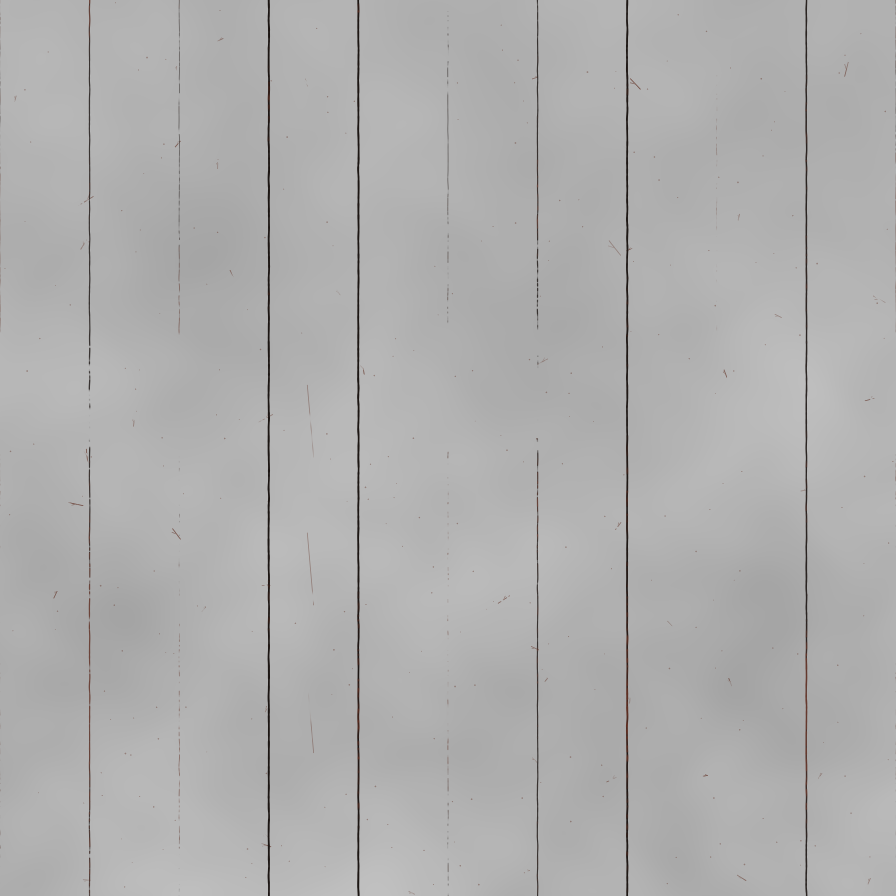
A WebGL 1 fragment shader for this texture:

```glsl
precision highp float;
uniform vec2 u_resolution;

#define PLANKS 10.0
#define SEAM_HALF_WIDTH 0.00105
#define SCRATCH_HALF_WIDTH 0.00045
#define SCRATCH_CHANCE 0.55
#define SPECK_CELLS 42.0
#define SPECK_CHANCE 0.17
#define CLOUD_CONTRAST 0.042
#define PAINT vec3(0.695, 0.695, 0.695)
#define GAP_DARK vec3(0.11, 0.085, 0.075)
#define RUST vec3(0.37, 0.18, 0.13)

float hash(vec2 p) {
  return fract(sin(dot(p, vec2(127.1, 311.7))) * 4375.85);
}

// Smooth noise along one axis, one track per seed
float trackNoise(float t, float seed) {
  float cell = floor(t);
  float f = fract(t);
  return mix(hash(vec2(cell, seed)), hash(vec2(cell + 1.0, seed)), f * f * (3.0 - 2.0 * f));
}

// Share of a pixel covered by a band around distance zero
float bandCoverage(float d, float halfWidth, float px) {
  float overlap = min(d + 0.5 * px, halfWidth) - max(d - 0.5 * px, -halfWidth);
  return clamp(overlap / px, 0.0, 1.0);
}

// Layered warped sines for the uneven paint
float clouds(vec2 p) {
  float sum = 0.0;
  float amp = 0.6;
  p *= 5.0;
  for (int i = 0; i < 5; i++) {
    p = mat2(0.8, 0.6, -0.6, 0.8) * p * 1.6 + vec2(1.7, 0.9);
    sum += amp * sin(p.x + 1.2 * sin(p.y * 0.7)) * cos(p.y + sin(p.x * 0.6));
    amp *= 0.64;
  }
  return sum;
}

// How open each seam is: deep gaps, worn lines and nearly painted over ones
float seamOpenness(float i) {
  if (i == 3.0 || i == 4.0) return 1.1;
  if (i == 7.0) return 0.98;
  if (i == 9.0) return 0.86;
  if (i == 1.0 || i == 6.0) return 0.72;
  if (i == 2.0 || i == 5.0) return 0.4;
  return i == 8.0 ? 0.16 : 0.32;
}

vec3 drawSeam(vec3 color, vec2 p, float px) {
  float nearest = floor(p.x * PLANKS + 0.5);
  float id = mod(nearest, PLANKS);
  float open = seamOpenness(id);
  float strength = min(open, 1.0);
  float grain = 0.6 * trackNoise(p.y * 390.0, id + 3.0) + 0.4 * trackNoise(p.y * 130.0, id + 9.0);
  float slow = trackNoise(p.y * 6.0, id + 21.0);
  // Worn seams are painted shut over one shared stretch
  float shut = smoothstep(0.07, 0.06, abs(p.y - 0.562)) * smoothstep(0.8, 0.7, open);
  float fill = open + 0.5 * (slow - 0.5) + 0.6 * (grain - 0.5) - 0.4 * shut;
  float present = smoothstep(0.27, 0.55, fill) * mix(0.35, 1.0, strength);
  float halfWidth = SEAM_HALF_WIDTH * mix(0.25, 1.0, strength * strength) * (0.85 + 0.3 * grain);
  float wobble = 0.0006 * (trackNoise(p.y * 90.0, id + 40.0) - 0.5);
  float cover = bandCoverage(p.x - nearest / PLANKS + wobble, halfWidth, px);
  // Rust gathers low on the seams and on the thin ones
  float low = smoothstep(0.16, 0.04, abs(p.y - 0.25));
  float rustNoise = 0.7 * trackNoise(p.y * 9.0, id + 60.0) + 0.6 * (grain - 0.5);
  float rusty = smoothstep(0.4, 0.95, rustNoise + 0.3 * low + 0.6 * (0.8 - open));
  return mix(color, mix(GAP_DARK, RUST, rusty), cover * present);
}

float segmentCoverage(vec2 p, vec2 a, vec2 b, float halfWidth, float px) {
  vec2 ab = b - a;
  float t = clamp(dot(p - a, ab) / dot(ab, ab), 0.0, 1.0);
  return bandCoverage(length(p - a - ab * t), halfWidth, px);
}

// Short random scratches, some gathered at the seams
float scratches(vec2 p, float px) {
  float cover = 0.0;
  vec2 home = floor(p * PLANKS);
  for (int j = -1; j <= 1; j++) {
    for (int i = -1; i <= 1; i++) {
      vec2 cell = home + vec2(float(i), float(j));
      if (hash(cell + 5.3) > SCRATCH_CHANCE) continue;
      vec2 center = (cell + vec2(hash(cell + 11.7), hash(cell + 17.1))) / PLANKS;
      if (hash(cell + 23.9) < 0.25) center.x = floor(center.x * PLANKS + 0.5) / PLANKS - 0.003;
      float angle = 3.14159 * hash(cell + 31.3);
      float size = hash(cell + 41.9);
      vec2 reach = vec2(cos(angle), sin(angle)) * (0.003 + 0.008 * size * size);
      vec2 spur = vec2(-reach.y, reach.x) * 0.4 + reach * 0.6;
      float mark = segmentCoverage(p, center - reach, center + reach, SCRATCH_HALF_WIDTH, px);
      mark = max(mark, 0.7 * segmentCoverage(p, center, center + spur, SCRATCH_HALF_WIDTH, px));
      float broken = smoothstep(0.15, 0.6, trackNoise((p.x + p.y) * 300.0, size));
      cover = max(cover, mark * broken * (0.4 + 0.6 * hash(cell + 53.0)));
    }
  }
  // Long upright scrapes down one plank
  for (int k = 0; k < 3; k++) {
    vec2 top = vec2(0.343, 0.57 - 0.165 * float(k));
    float scrape = segmentCoverage(p, top, top + vec2(0.007, -0.08), SCRATCH_HALF_WIDTH, px);
    cover = max(cover, 0.5 * scrape * smoothstep(0.2, 0.7, trackNoise(p.y * 90.0, 71.0)));
  }
  return cover;
}

// Tiny dots of chipped paint
float specks(vec2 p, float px) {
  vec2 cell = floor(p * SPECK_CELLS);
  vec2 center = (cell + 0.1 + 0.8 * vec2(hash(cell + 2.1), hash(cell + 7.7))) / SPECK_CELLS;
  float radius = 0.0003 + 0.0006 * hash(cell + 13.3);
  return step(hash(cell + 19.9), SPECK_CHANCE) * bandCoverage(length(p - center), radius, px);
}

void main() {
  vec2 p = gl_FragCoord.xy / u_resolution;
  float px = 1.0 / min(u_resolution.x, u_resolution.y);
  vec3 color = PAINT + CLOUD_CONTRAST * mix(1.3, 0.75, p.y) * clouds(p);
  color = mix(color, RUST, 0.4 * specks(p, px));
  color = mix(color, RUST, 0.8 * scratches(p, px));
  gl_FragColor = vec4(drawSeam(color, p, px), 1.0);
}
```
